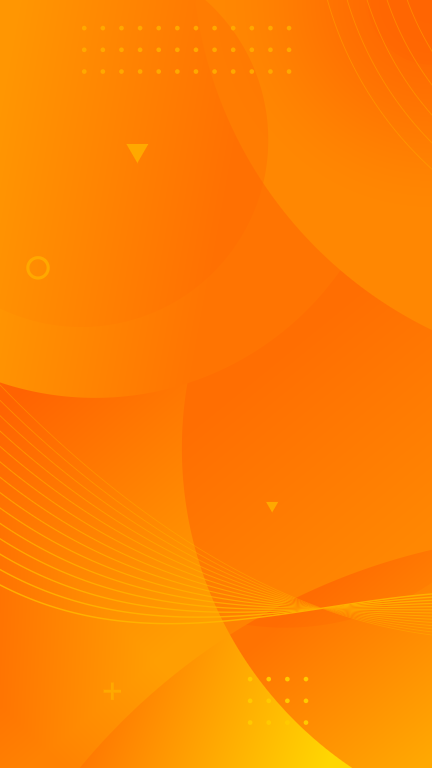
Reproduce this background procedurally as a Shadertoy shader.

```glsl
const vec3 GOLD = vec3(1.0, 0.66, 0.0);
const vec3 YELLOW = vec3(1.0, 0.79, 0.0);

// Position along the segment a-b, clamped to 0..1
float ramp(vec2 p, vec2 a, vec2 b) {
    vec2 d = b - a;
    return clamp(dot(p - a, d) / dot(d, d), 0.0, 1.0);
}

// Antialiased coverage of a signed distance
float cover(float d, float px) {
    return clamp(0.5 - d / px, 0.0, 1.0);
}

float disc(vec2 p, vec2 center, float radius, float px) {
    return cover(length(p - center) - radius, px);
}

float stroke(float d, float halfWidth, float px) {
    return cover(abs(d) - halfWidth, px);
}

float dotGrid(vec2 p, vec2 origin, vec2 gap, vec2 count, float px) {
    vec2 cell = clamp(round((p - origin) / gap), vec2(0.0), count - 1.0);
    return disc(p, origin + cell * gap, 0.0053, px);
}

// Triangle pointing down
float triangle(vec2 p, float inradius, float px) {
    float d = max(-p.y, abs(p.x) * 0.866 + p.y * 0.5) - inradius;
    return cover(d, px);
}

float plusSign(vec2 p, float arm, float halfWidth, float px) {
    p = abs(p);
    vec2 q = vec2(max(p.x, p.y), min(p.x, p.y));
    return cover(max(q.x - arm, q.y - halfWidth), px);
}

// Height of one strand, blended between the outer two
float strand(float x, float t) {
    float upper = 0.891 + x * (1.030 - 0.451 * x);
    float lower = 1.354 + x * (0.517 - 0.890 * x + 0.394 * x * x);
    return mix(upper, lower, t);
}

float ribbon(vec2 p, float px) {
    float ink = 0.0;
    for (int i = 0; i < 14; i++) {
        float t = float(i) / 13.0;
        float y = strand(p.x, t);
        float slope = (strand(p.x + 0.01, t) - y) / 0.01;
        float d = (p.y - y) / sqrt(1.0 + slope * slope);
        float line = stroke(d, mix(0.0009, 0.0017, t), px);
        ink = max(ink, line * mix(0.4, 0.9, t));
    }
    return ink;
}

float cornerArcs(vec2 p, float px) {
    float ink = 0.0;
    float dist = length(p - vec2(1.560, -0.225));
    for (int i = 0; i < 5; i++) {
        ink = max(ink, stroke(dist - 0.833 + 0.044 * float(i), 0.001, px));
    }
    return ink;
}

// Overlapping gradient discs, as the green level of an orange
float backdrop(vec2 p, float px) {
    float g = mix(0.39, 0.62, ramp(p, vec2(0.03, 0.93), vec2(0.46, 1.45)));
    g -= 0.11 * ramp(p, vec2(0.25, 1.42), vec2(0.02, 1.65));

    // Lower hill
    float hill = disc(p, vec2(1.337, 2.727), 1.493, px);
    float hillTone = mix(0.44, 0.84, ramp(p, vec2(0.2, 1.6), vec2(0.75, 1.8)));
    g = mix(g, hillTone, hill);

    // Right disc, with the hill and a lens showing through
    float rightDisc = disc(p, vec2(1.312, 1.038), 0.891, px);
    float rightTone = mix(0.43, 0.53, ramp(p, vec2(0.6, 0.85), vec2(0.95, 1.28)));
    float overlap = mix(0.45, 0.66, ramp(p, vec2(0.7, 1.4), vec2(1.0, 1.76)));
    overlap -= 0.025 * disc(p, vec2(0.660, 0.847), 0.606, px);
    g = mix(g, mix(rightTone, overlap, hill), rightDisc);

    // Upper left disc
    float inner = disc(p, vec2(0.188, 0.324), 0.433, px);
    float leftTone = mix(0.59, 0.44, ramp(p, vec2(0.0, 0.2), vec2(0.55, 0.3)));
    leftTone += 0.015 * (1.0 - inner);
    g = mix(g, leftTone, disc(p, vec2(0.220, 0.227), 0.694, px));

    // Upper right disc
    vec2 corner = vec2(1.0, 0.0);
    float topTone = mix(0.41, 0.53, smoothstep(0.05, 0.52, length(p - corner)));
    topTone -= 0.045 * inner + 0.012 * disc(p, corner, 0.15, px);
    return mix(g, topTone, disc(p, vec2(1.428, -0.122), 0.984, px));
}

void mainImage(out vec4 fragColor, in vec2 fragCoord) {
    // Canvas widths, measured down from the top left
    vec2 p = vec2(fragCoord.x, iResolution.y - fragCoord.y) / iResolution.x;
    float px = 1.0 / iResolution.x;
    vec3 color = vec3(1.0, backdrop(p, px), 0.006);

    // Fine lines
    color = mix(color, GOLD, 0.5 * cornerArcs(p, px));
    color = mix(color, vec3(1.0, 0.71, 0.0), ribbon(p, px));

    // Small ornaments
    vec2 gap = vec2(0.0431, 0.0503);
    float marks = dotGrid(p, vec2(0.195, 0.065), gap, vec2(12.0, 3.0), px);
    marks = max(marks, triangle(p - vec2(0.318, 0.348), 0.0147, px));
    marks = max(marks, triangle(p - vec2(0.630, 1.170), 0.0081, px));
    marks = max(marks, stroke(length(p - vec2(0.088, 0.620)) - 0.0235, 0.0036, px));
    marks = max(marks, plusSign(p - vec2(0.260, 1.600), 0.020, 0.0033, px));
    color = mix(color, GOLD, marks);
    float lowDots = dotGrid(p, vec2(0.579, 1.572), gap, vec2(4.0, 3.0), px);
    color = mix(color, YELLOW, lowDots);

    fragColor = vec4(color, 1.0);
}
```
